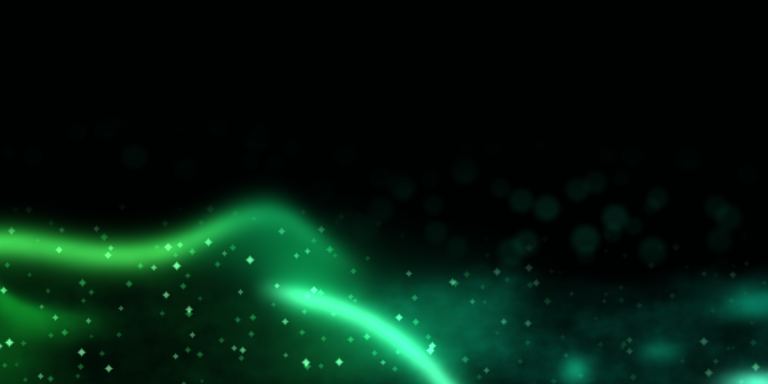
Give the GLSL for this background, as a Shadertoy shader.

```glsl
// Glowing green ribbons drifting through dark haze, with sparkles and soft bokeh.
// Ribbons are height curves with uneven falloff above and below; the dots come
// from jittered grid cells, and gradient noise breaks up the haze.

vec2 hash2(vec2 p) {
    p = vec2(dot(p, vec2(127.1, 311.7)), dot(p, vec2(269.5, 183.3)));
    return fract(sin(p) * 43758.5);
}

float gradientDot(vec2 cell, vec2 corner, vec2 f) {
    return dot(hash2(cell + corner) * 2.0 - 1.0, f - corner);
}

float gradientNoise(vec2 p) {
    vec2 i = floor(p), f = fract(p);
    vec2 u = f * f * (3.0 - 2.0 * f);
    vec2 e = vec2(1.0, 0.0);
    return mix(mix(gradientDot(i, e.yy, f), gradientDot(i, e.xy, f), u.x),
               mix(gradientDot(i, e.yx, f), gradientDot(i, e.xx, f), u.x), u.y);
}

float fbm(vec2 p) {
    float sum = 0.0, amp = 0.6;
    for (int i = 0; i < 4; i++) {
        sum += amp * gradientNoise(p);
        p = p * 2.03 + 7.1;
        amp *= 0.5;
    }
    return sum;
}

float bell(float x) { return exp(-x * x); }

float spot(vec2 p, vec2 center, vec2 radius) {
    vec2 d = (p - center) / radius;
    return exp(-dot(d, d));
}

// Bell profile with separate widths above and below the curve
float band(float d, float above, float below) {
    return bell(d / (d > 0.0 ? above : below));
}

// One jittered dot per cell; diamond = 1 gives sharp sparkles, 0 soft discs
float dots(vec2 p, float cellSize, float radius, float density, float diamond) {
    float sum = 0.0;
    vec2 base = floor(p / cellSize);
    for (int y = -1; y <= 1; y++) {
        for (int x = -1; x <= 1; x++) {
            vec2 cell = base + vec2(x, y);
            vec2 rnd = hash2(cell + 31.7);
            vec2 d = abs(p - (cell + hash2(cell)) * cellSize);
            float size = radius * mix(0.65, 1.15, rnd.y);
            float dist = mix(length(d), d.x + d.y, diamond);
            float shape = 1.0 - smoothstep(size * mix(0.4, 0.25, diamond), size, dist);
            sum += shape * step(rnd.x, density) * mix(0.3, 1.0, rnd.y);
        }
    }
    return sum;
}

void mainImage(out vec4 fragColor, in vec2 fragCoord) {
    vec2 p = fragCoord / iResolution.y;
    p.x *= 2.0 * iResolution.y / iResolution.x;
    float cloud = fbm(p * vec2(5.0, 8.0));
    float grain = 1.0 + 0.7 * fbm(p * 24.0);
    vec3 color = vec3(0.0, 0.004, 0.004);

    // Low haze: dim green on the left, teal on the right
    float hazeTop = 0.27 + 0.02 * sin(p.x * 7.0) + 0.05 * cloud;
    float haze = 1.0 - smoothstep(hazeTop - 0.09, hazeTop + 0.05, p.y);
    float rightSide = smoothstep(0.75, 1.15, p.x);
    vec3 hazeColor = mix(vec3(0.008, 0.085, 0.03), vec3(0.008, 0.15, 0.115), rightSide);
    color += hazeColor * haze * max(0.0, 0.85 + 1.3 * cloud) * grain;
    color += vec3(0.015, 0.25, 0.16) * spot(p, vec2(1.14, 0.17), vec2(0.19, 0.13));
    color += vec3(0.02, 0.33, 0.17) * spot(p, vec2(0.79, 0.29), vec2(0.17, 0.11));
    color += vec3(0.02, 0.22, 0.11) * spot(p, vec2(0.87, 0.08), vec2(0.23, 0.10));
    color += vec3(0.02, 0.22, 0.06) * spot(p, vec2(0.0, 0.10), vec2(0.14, 0.16));

    // Upper ribbon: bright core at the left, broad veil over the hump
    float crest = 0.335 + 0.04 * bell(p.x * 5.0) + 0.11 * bell((p.x - 0.69) / 0.2)
                - 0.08 * smoothstep(0.7, 1.05, p.x);
    float hump = smoothstep(0.35, 0.72, p.x);
    float fade = 1.0 - smoothstep(0.68, 1.02, p.x);
    float d = p.y - crest;
    color += mix(vec3(0.05, 0.40, 0.12), vec3(0.015, 0.36, 0.19), hump)
           * band(d, 0.05, mix(0.075, 0.13, hump)) * fade;
    color += mix(vec3(0.20, 0.42, 0.20), vec3(0.04, 0.16, 0.09), hump)
           * band(d + 0.008, 0.032, 0.036) * fade * (1.0 + 0.5 * cloud);

    // Lower-left strand
    float strand = 0.165 + 0.07 * exp(-p.x * 13.0);
    color += vec3(0.03, 0.32, 0.09) * band(p.y - strand, 0.025, 0.06)
           * (1.0 - smoothstep(0.05, 0.36, p.x));

    // Mint ribbon curling down through the lower edge
    float t = max(p.x - 0.7, 0.0);
    float slope = 0.2 + 4.8 * t * t;
    d = (p.y - 0.245 + 0.2 * t + 1.6 * t * t * t) / sqrt(1.0 + slope * slope);
    float start = smoothstep(0.64, 0.80, p.x);
    color += vec3(0.05, 0.38, 0.23) * band(d, 0.05, 0.06) * start;
    color += vec3(0.26, 0.42, 0.34) * band(d, 0.024, 0.028) * start;

    // Teal lights on the right
    color += vec3(0.02, 0.34, 0.26) * spot(p, vec2(1.97, 0.21), vec2(0.10, 0.045));
    color += vec3(0.35, 0.85, 0.68) * spot(p, vec2(1.98, 0.0), vec2(0.09, 0.032));
    color += vec3(0.04, 0.40, 0.29) * spot(p, vec2(1.50, 0.035), vec2(0.04));
    color += vec3(0.02, 0.24, 0.18) * spot(p, vec2(1.72, 0.085), vec2(0.05, 0.03));

    // Faint bokeh, then sparkles
    float bokehZone = spot(p, vec2(1.5, 0.43), vec2(0.50, 0.13))
                    + 0.35 * spot(p, vec2(0.35, 0.6), vec2(0.45, 0.07));
    color += vec3(0.01, 0.12, 0.085) * dots(p, 0.085, 0.045, 0.75, 0.0) * bokehZone;
    float sparkZone = (1.0 - smoothstep(0.28, 0.50, p.y + 0.08 * rightSide))
                    * (1.0 - 0.65 * smoothstep(1.0, 1.5, p.x));
    color += vec3(0.45, 0.75, 0.55) * dots(p, 0.088, 0.0145, 0.65, 1.0) * sparkZone;
    color += vec3(0.10, 0.36, 0.18) * dots(p + 5.3, 0.06, 0.013, 0.5, 1.0) * sparkZone;

    fragColor = vec4(clamp(color, 0.0, 1.0), 1.0);
}
```
